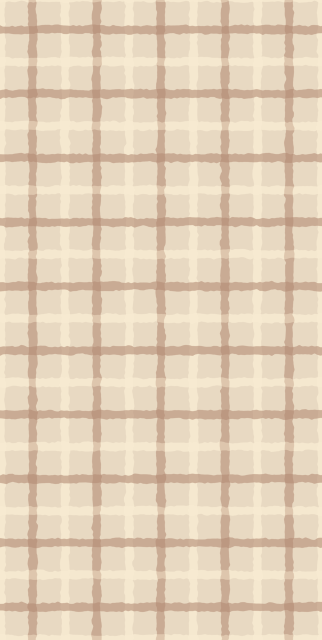
Write a WebGL 1 fragment shader that draws this pattern.

```glsl
precision highp float;

uniform vec2 u_resolution;

float hash(vec2 p) {
  vec3 q = fract(vec3(p.xyx) * 0.1031);
  q += dot(q, q.yzx + 33.33);
  return fract((q.x + q.y) * q.z);
}

// Smooth noise along a line; each row is an independent strand
float strandNoise(float t, float row) {
  float cell = floor(t);
  float f = fract(t);
  f = f * f * (3.0 - 2.0 * f);
  return mix(hash(vec2(cell, row)), hash(vec2(cell + 1.0, row)), f);
}

// Coverage of ragged bands centred on whole numbers of "across"
float raggedBand(float across, float along, float seed, float blur) {
  float id = floor(across + 0.5);
  float offset = across - id;
  float row = seed + id * 2.0 + step(0.0, offset);
  float ripple = strandNoise(along * 9.0 + 40.0, row) - 0.5;
  float nibble = strandNoise(along * 21.0 + 90.0, row + 300.0) - 0.5;
  float halfWidth = 0.065 + 0.026 * ripple + 0.018 * nibble;
  return 1.0 - smoothstep(halfWidth - blur, halfWidth + blur, abs(offset));
}

// Translucent washes, so crossings deepen
vec3 brownWash(vec3 under, float coverage) {
  return mix(under, vec3(0.70, 0.54, 0.45), 0.58 * coverage);
}

vec3 creamWash(vec3 under, float coverage) {
  vec3 washed = mix(under, vec3(1.095, 1.07, 0.95), 0.27 * coverage);
  return min(washed, vec3(0.967, 0.917, 0.82));
}

void main() {
  // One unit is one plaid repeat, measured from the upper left
  float unitsPerPixel = 5.02 / u_resolution.x;
  vec2 p = vec2(gl_FragCoord.x, u_resolution.y - gl_FragCoord.y) * unitsPerPixel;
  float blur = max(0.7 * unitsPerPixel, 0.004);

  vec3 color = vec3(0.91, 0.85, 0.76);

  // Vertical bands
  color = creamWash(color, raggedBand(p.x - 0.015, p.y, 20.0, blur));
  color = brownWash(color, raggedBand(p.x - 0.508, p.y, 60.0, blur));

  // Horizontal bands lie on top
  color = creamWash(color, raggedBand(p.y + 0.037, p.x, 110.0, blur));
  color = brownWash(color, raggedBand(p.y - 0.463, p.x, 160.0, blur));

  gl_FragColor = vec4(color, 1.0);
}
```
